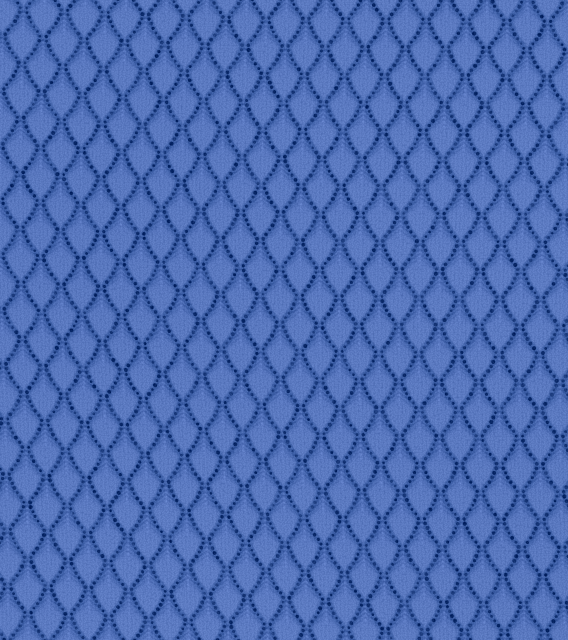
A Shadertoy shader for this texture:

```glsl
// Blue pointelle knit: staggered leaf-shaped diamonds outlined by eyelet holes.
// Each outline is a rounded triangle wave; holes sit at even steps along it.
// Ribbed shade under the outlines and cellular grain give the yarn its surface.

const float TAU = 6.2831853;

// Layout, in canvas heights
const vec2  CELL      = vec2(0.0627, 0.0862);  // width and height of one repeat
const vec2  ANCHOR    = vec2(0.437, 0.536);    // centre of one diamond
const float TILT      = 0.03;                  // fall of the rows toward the right
const vec2  DRIFT     = vec2(0.10, 0.05);      // stretch of the cloth, in repeats

// Outline, in repeat widths
const float SWING     = 0.178;  // sideways swing of each strand
const float ROUNDING  = 0.93;   // 1 gives sharp corners, less gives round ones
const float FULLNESS  = 0.012;  // swells the lower half, pinches the upper tip
const float BAND      = 0.072;  // half width of the dark band
const float LOW_SHADE = 0.12;   // reach of the shade inside the lower edges
const float TOP_SHADE = 0.24;   // reach of the shade inside the upper edges
const float HOLES     = 12.0;   // eyelets per strand and repeat
const float HOLE_SIZE = 0.042;  // eyelet radius

// Surface
const float WALES     = 10.0;   // stitch columns per repeat
const float GRAIN     = 0.085;
const float PATCHES   = 0.003;

const vec3 HOLE_BLUE  = vec3(0.01, 0.13, 0.38);
const vec3 BAND_BLUE  = vec3(0.215, 0.35, 0.63);
const vec3 CLOTH_BLUE = vec3(0.315, 0.435, 0.725);
const vec3 LIGHT_BLUE = vec3(0.352, 0.472, 0.75);

float hash(vec2 p) {
    return fract(sin(dot(p, vec2(127.1, 311.7))) * 43758.5);
}

// Distance to the nearest scattered point
float cellular(vec2 p) {
    vec2 base = floor(p);
    float nearest = 2.0;
    for (int y = -1; y <= 1; y++)
    for (int x = -1; x <= 1; x++) {
        vec2 id = base + vec2(x, y);
        vec2 point = id + vec2(hash(id), hash(id + 37.0));
        nearest = min(nearest, distance(p, point));
    }
    return nearest;
}

// Half width of a diamond at height v, its centre being v = 0
float halfWidth(float v) {
    float wave = asin(ROUNDING * cos(TAU * v)) / asin(ROUNDING);
    return 0.25 + SWING * wave + FULLNESS * (sin(3.0 * TAU * v) - sin(TAU * v));
}

// Tilted rows and a gentle uneven stretch, upright near the middle
vec2 stretchCloth(vec2 p) {
    vec2 q = p - ANCHOR;
    vec2 g = (q + vec2(0.0, TILT * q.x)) / CELL;
    return g + DRIFT * vec2(cos(5.0 * q.y + 2.0 * q.x) - 1.0 + 0.4 * sin(6.0 * q.x),
                            cos(6.0 * q.x + 1.5 * q.y) - 1.0);
}

void mainImage(out vec4 fragColor, in vec2 fragCoord) {
    vec2 p = fragCoord / iResolution.y;
    vec2 grid = stretchCloth(p);
    float tall = CELL.y / CELL.x;
    float pixel = 1.0 / (iResolution.y * CELL.x);

    // Nearest strand, mirrored about the diamond centre
    vec2 id = round(grid);
    vec2 d = grid - id;
    float w = halfWidth(d.y);
    float slope = (halfWidth(d.y + 0.01) - halfWidth(d.y - 0.01)) / (0.02 * tall);
    float side = abs(d.x) - w;
    float edge = abs(side) / sqrt(1.0 + slope * slope);

    // Position inside whichever diamond holds this point
    vec2 leaf = side < 0.0 ? d : grid - 0.5 - round(grid - 0.5);
    float upper = smoothstep(-0.1, 0.42, leaf.y);

    // Smooth face, darker toward the upper tip, with a dashed pale centre rib
    vec3 color = mix(LIGHT_BLUE, CLOTH_BLUE, upper);
    float dash = 0.5 + 0.5 * sin(TAU * HOLES * leaf.y);
    color += 0.06 * dash * exp(-pow(leaf.x / 0.035, 2.0)) * smoothstep(0.0, 0.2, leaf.y);

    // Shade hugging the outline, wider and ribbed below the upper edges
    float reach = mix(LOW_SHADE, TOP_SHADE, smoothstep(-0.15, 0.2, leaf.y));
    float shade = 1.0 - smoothstep(0.02, reach, edge);
    float rib = sin(TAU * (HOLES * leaf.y + 6.0 * abs(leaf.x)));
    color = mix(color, BAND_BLUE, 0.6 * shade);
    color += 0.05 * rib * shade * upper;

    // Band of twisted stitches
    float band = 1.0 - smoothstep(BAND - 1.2 * pixel, BAND + 1.2 * pixel, edge);
    float twist = sin(TAU * HOLES * grid.y);
    color = mix(color, BAND_BLUE + 0.04 * twist, 0.6 * band);

    // Eyelets of uneven size and depth
    float row = floor(d.y * HOLES);
    for (float k = -1.0; k <= 1.0; k++) {
        float v = (row + k + 0.5) / HOLES;
        vec2 offset = vec2(abs(d.x) - halfWidth(v), (d.y - v) * tall);
        float absoluteRow = row + k + id.y * HOLES;
        float chance = hash(vec2(id.x * 2.0 + step(0.0, d.x), absoluteRow));
        float radius = HOLE_SIZE * mix(0.7, 1.2, chance);
        float hole = 1.0 - smoothstep(radius - 0.7 * pixel, radius + 0.7 * pixel, length(offset));
        color = mix(color, HOLE_BLUE, hole * mix(0.5, 1.0, fract(chance * 7.0)));
    }

    // Stitch columns, yarn grain and broad tonal patches
    color += 0.010 * sin(TAU * WALES * grid.x);
    color += GRAIN * (0.48 - cellular(grid * vec2(24.0, 30.0)));
    color += PATCHES * (sin(5.0 * p.x - 3.0 * p.y) + sin(7.0 * p.y + 4.0 * p.x));

    fragColor = vec4(clamp(color, 0.0, 1.0), 1.0);
}
```
